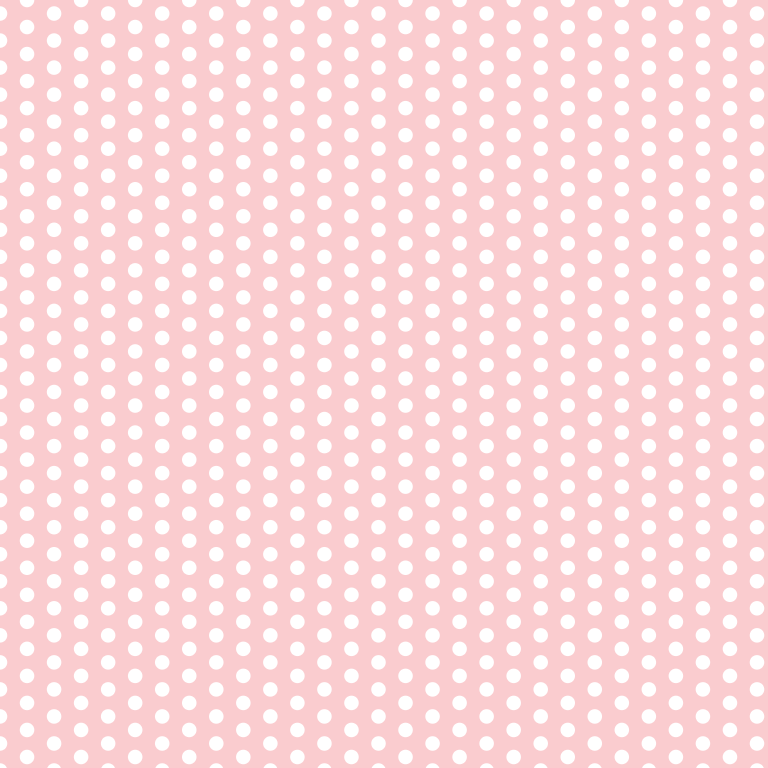
Reproduce this pattern procedurally as a WebGL 2 fragment shader.

```glsl
#version 300 es
precision highp float;
// White polka dots in staggered columns on a flat pale pink ground.

uniform vec2 u_resolution;
out vec4 fragColor;

void main() {
    const float repeats = 28.407;
    vec2 uv = gl_FragCoord.xy / u_resolution.y;

    // Lattice anchored at the top left corner, one unit per dot
    vec2 lattice = vec2(uv.x, 1.0 - uv.y) * repeats;

    // Every other column drops by half a step
    float column = round(lattice.x);
    lattice.y += 0.5 * mod(column + 1.0, 2.0);

    // Signed distance to the nearest dot, smoothed over one pixel
    float dotDistance = length(lattice - round(lattice)) - 0.268;
    float pixel = repeats / u_resolution.y;
    float coverage = clamp(0.5 - dotDistance / pixel, 0.0, 1.0);

    vec3 pink = vec3(0.98, 0.80, 0.812);
    vec3 white = vec3(1.0);
    fragColor = vec4(mix(pink, white, coverage), 1.0);
}
```
